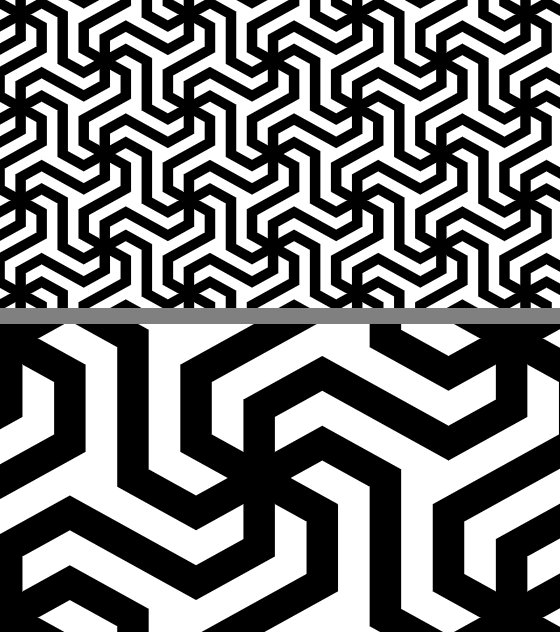
Top, the full canvas; bottom, a detail of the centre.
This pattern is drawn by a Shadertoy shader. Its source:

```glsl
// Black six-armed pinwheels linked by bent strokes into a hexagonal lattice on white.
#define TILE_HEIGHT 0.302            // hub spacing down a column, in canvas heights
#define STRETCH 1.0446               // horizontal widening of the regular lattice
#define HUB_POS vec2(0.4876, 0.5)    // one hub, as a fraction of the canvas
#define STROKE 0.108                 // stroke width, in hub spacings
#define INK vec3(0.0)
#define PAPER vec3(1.0)

const float SIN60 = 0.8660254;
const float TAN30 = 0.5773503;

// Offset from the nearest hub of a triangular lattice with unit spacing
vec2 nearestHub(vec2 p) {
    vec2 cell = vec2(2.0 * SIN60, 1.0);
    vec2 a = mod(p + 0.5 * cell, cell) - 0.5 * cell;
    vec2 b = mod(p, cell) - 0.5 * cell;
    return dot(a, a) < dot(b, b) ? a : b;
}

// Bar from a to b, lengthened so that bars meeting at 60 degree turns form mitres
float sdBar(vec2 p, vec2 a, vec2 b) {
    vec2 axis = b - a;
    float len = length(axis);
    axis /= len;
    vec2 q = p - 0.5 * (a + b);
    vec2 local = vec2(dot(q, axis), dot(q, vec2(-axis.y, axis.x)));
    float halfWidth = 0.5 * STROKE;
    vec2 d = abs(local) - vec2(0.5 * len + halfWidth * TAN30, halfWidth);
    return length(max(d, 0.0)) + min(max(d.x, d.y), 0.0);
}

// One arm: up, then two clockwise bends; the last bar reaches into the next cell
float sdArm(vec2 p) {
    vec2 elbow = vec2(0.0, 0.25);
    vec2 peak = elbow + 0.25 * vec2(SIN60, 0.5);
    vec2 tail = peak + 0.5 * vec2(SIN60, -0.5);
    float d = sdBar(p, vec2(0.0), elbow);
    d = min(d, sdBar(p, elbow, peak));
    return min(d, sdBar(p, peak, tail));
}

// Six arms around a hub
float sdPinwheel(vec2 p) {
    mat2 turn60 = mat2(0.5, SIN60, -SIN60, 0.5);
    float d = 1e3;
    for (int i = 0; i < 6; i++) {
        d = min(d, sdArm(p));
        p = turn60 * p;
    }
    return d;
}

void mainImage(out vec4 fragColor, in vec2 fragCoord) {
    // Lattice space: one unit is the distance between neighbouring hubs
    vec2 p = (fragCoord - HUB_POS * iResolution.xy) / iResolution.y;
    p /= TILE_HEIGHT * vec2(STRETCH, 1.0);

    // Antialiased coverage over one pixel
    float pixel = 1.0 / (iResolution.y * TILE_HEIGHT);
    float coverage = clamp(0.5 - sdPinwheel(nearestHub(p)) / pixel, 0.0, 1.0);
    fragColor = vec4(mix(PAPER, INK, coverage), 1.0);
}
```
